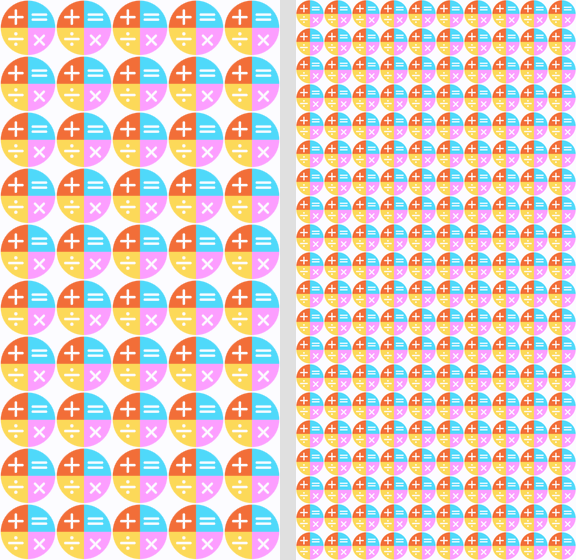
Left, the tile; right, the same tile 2 across and 2 down.
Reproduce this pattern procedurally as a WebGL 1 fragment shader.

```glsl
precision highp float;
// A 5 by 10 grid of discs on white, each cut into four coloured quadrants
// carrying the signs plus, equals, divide and times. The signs are built
// from round-capped strokes and dots, all as signed distances in cell units.

uniform vec2 u_resolution;

const vec2 REPEATS = vec2(5.0, 10.0);
const float DISC_RADIUS = 0.486;
const float STROKE = 0.022;      // half the width of a sign's stroke
const float ARM = 0.118;         // half the length of a straight stroke

const vec3 WHITE  = vec3(0.99, 0.99, 1.00);
const vec3 ORANGE = vec3(0.95, 0.43, 0.22);
const vec3 BLUE   = vec3(0.31, 0.85, 0.98);
const vec3 YELLOW = vec3(0.99, 0.85, 0.35);
const vec3 PINK   = vec3(0.99, 0.62, 1.00);

// Round-capped stroke centred on the origin, reaching to +-tip
float stroke(vec2 p, vec2 tip, float halfWidth) {
  float along = clamp(dot(p, tip) / dot(tip, tip), -1.0, 1.0);
  return length(p - tip * along) - halfWidth;
}

float plusSign(vec2 p) {
  return min(stroke(p, vec2(ARM, 0.0), STROKE), stroke(p, vec2(0.0, ARM), STROKE));
}

float equalsSign(vec2 p) {
  return stroke(vec2(p.x, abs(p.y) - 0.045), vec2(ARM, 0.0), STROKE);
}

float divideSign(vec2 p) {
  float dots = length(vec2(p.x, abs(p.y) - 0.093)) - 0.030;
  return min(dots, stroke(p, vec2(ARM, 0.0), STROKE));
}

float timesSign(vec2 p) {
  return stroke(abs(p), vec2(0.078), STROKE);
}

// Coverage of a shape from its signed distance, softened over one pixel
float cover(float dist, float pixel) {
  return clamp(0.5 - dist / pixel, 0.0, 1.0);
}

vec3 quadrantColour(vec2 p, float pixel) {
  float right = cover(-p.x, pixel);
  float top = cover(-p.y, pixel);
  return mix(mix(YELLOW, PINK, right), mix(ORANGE, BLUE, right), top);
}

float signs(vec2 p) {
  float upper = min(plusSign(p - vec2(-0.217, 0.191)), equalsSign(p - vec2(0.204, 0.191)));
  float lower = min(divideSign(p - vec2(-0.217, -0.200)), timesSign(p - vec2(0.204, -0.220)));
  return min(upper, lower);
}

void main() {
  // Cell coordinates, centred on the disc
  vec2 p = fract(gl_FragCoord.xy / u_resolution * REPEATS) - vec2(0.5, 0.503);
  float pixel = 1.2 * REPEATS.x / u_resolution.x;

  // Quadrants, then signs, then the disc over the ground
  vec3 colour = quadrantColour(p, pixel);
  colour = mix(colour, WHITE, cover(signs(p), pixel));
  colour = mix(WHITE, colour, cover(length(p) - DISC_RADIUS, pixel));
  gl_FragColor = vec4(colour, 1.0);
}
```
